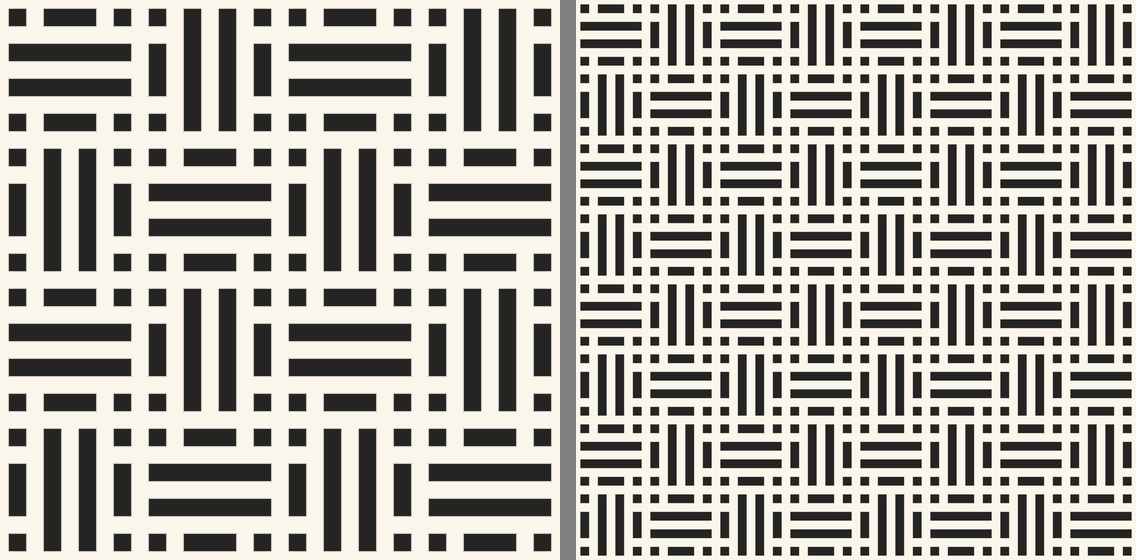
Left: one tile. Right: repeated 2 by 2.
Give the GLSL for this pattern, as a Shadertoy shader.

```glsl
// Basket weave of dark bars on cream: square cells alternate, checkerwise, between
// upright and level. Each cell holds two long bars, two short ones and four corner
// squares, drawn as box distances folded into one quadrant by mirror symmetry.

const float CELLS = 4.0;          // cells across and down; even, so that it tiles
const float CELL_UNITS = 8.0;     // cell side, in bar widths
const float HALF_BAR = 0.5;       // half of a bar's width
const float HALF_LONG = 3.5;      // half length of the two inner bars
const float HALF_SHORT = 1.5;     // half length of the two outer bars
const float INNER_ROW = 1.0;      // distance of the long bars from the cell centre
const float OUTER_ROW = 3.0;      // distance of the short bars and corner squares
const float EDGE_PIXELS = 0.75;   // half width of the smoothed edge

const vec3 CREAM = vec3(0.980, 0.963, 0.925);
const vec3 CHARCOAL = vec3(0.140, 0.140, 0.135);

float boxDistance(vec2 p, vec2 halfSize) {
    vec2 d = abs(p) - halfSize;
    return length(max(d, 0.0)) + min(max(d.x, d.y), 0.0);
}

// Signed distance to the bars of a level cell; q is mirrored into the first quadrant
float cellDistance(vec2 q) {
    float longBar = boxDistance(q - vec2(0.0, INNER_ROW), vec2(HALF_LONG, HALF_BAR));
    float shortBar = boxDistance(q - vec2(0.0, OUTER_ROW), vec2(HALF_SHORT, HALF_BAR));
    float corner = boxDistance(q - vec2(OUTER_ROW), vec2(HALF_BAR));
    return min(longBar, min(shortBar, corner));
}

void mainImage(out vec4 fragColor, in vec2 fragCoord) {
    vec2 grid = fragCoord / iResolution.xy * CELLS;
    vec2 cell = floor(grid);
    vec2 q = abs(fract(grid) - 0.5) * CELL_UNITS;

    // Turn every other cell upright
    bool upright = mod(cell.x + cell.y, 2.0) < 0.5;
    float d = cellDistance(upright ? q.yx : q);

    // Smooth the edges over about one pixel
    float edge = EDGE_PIXELS * CELLS * CELL_UNITS / min(iResolution.x, iResolution.y);
    float ink = 1.0 - smoothstep(-edge, edge, d);
    fragColor = vec4(mix(CREAM, CHARCOAL, ink), 1.0);
}
```
